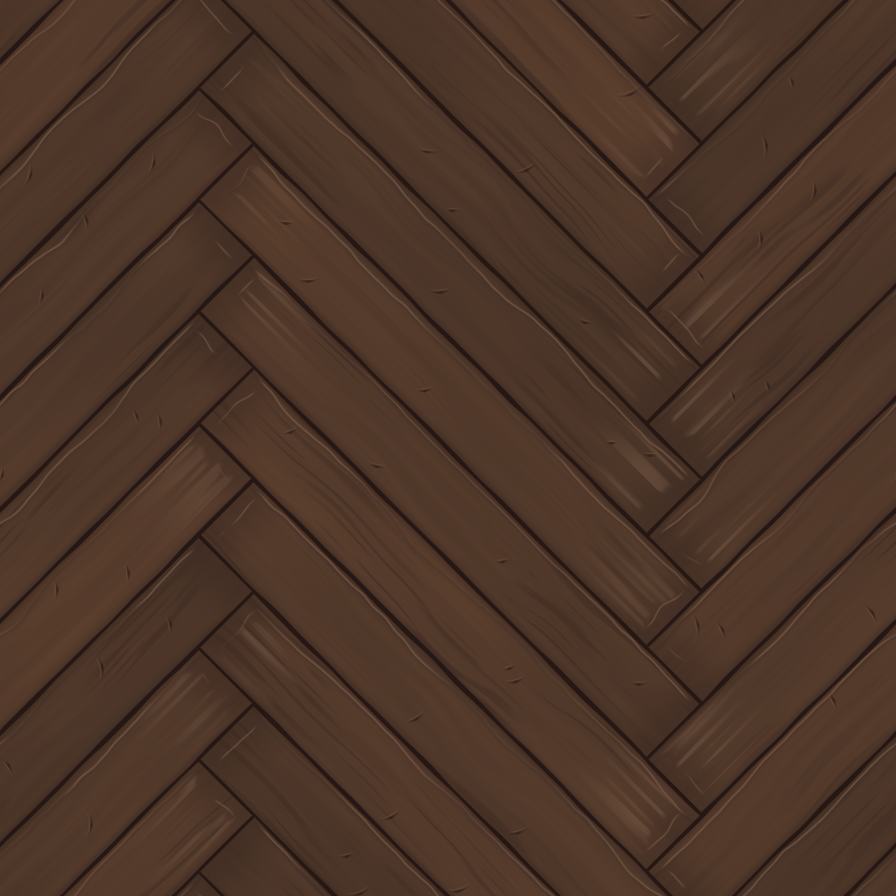
This texture is drawn by a WebGL 2 fragment shader. Its source:

```glsl
#version 300 es
precision highp float;

uniform vec2 u_resolution;
out vec4 fragColor;

const float ROWS = 8.0;          // zigzags down the canvas
const float PLANK_LENGTH = 8.0;  // in plank widths
const vec2 SEAM_ORIGIN = vec2(1.77, 0.22);

const vec3 WALNUT = vec3(0.292, 0.208, 0.158);
const vec3 CHESTNUT = vec3(0.350, 0.240, 0.175);
const vec3 SHADE = vec3(0.215, 0.145, 0.118);
const vec3 GROOVE = vec3(0.135, 0.082, 0.075);
const vec3 GLINT = vec3(0.490, 0.375, 0.295);

float hash(vec2 p) {
  return fract(sin(dot(p, vec2(127.1, 311.7))) * 43758.5453);
}

float noise(vec2 p) {
  vec2 i = floor(p), f = fract(p);
  f = f * f * (3.0 - 2.0 * f);
  return mix(mix(hash(i), hash(i + vec2(1.0, 0.0)), f.x),
             mix(hash(i + vec2(0.0, 1.0)), hash(i + 1.0), f.x), f.y);
}

float stroke(float d, float halfWidth, float soft) {
  return 1.0 - smoothstep(halfWidth - soft, halfWidth + soft, abs(d));
}

// Returns position along, position across (1 = upper edge), and plank id
vec3 herringbone(vec2 p) {
  vec2 diagonal = vec2(p.x + p.y, p.x - p.y);
  vec2 cell = floor(diagonal), f = fract(diagonal);
  float k = mod(cell.x + cell.y, 2.0 * PLANK_LENGTH);
  if (k < PLANK_LENGTH) return vec3(k + f.y, f.x, mod(cell.x, ROWS));
  return vec3(k - PLANK_LENGTH + f.x, 1.0 - f.y, mod(cell.y, ROWS) + ROWS);
}

vec3 woodColor(vec2 q, vec2 seed, float id) {
  float slope = (hash(vec2(id, 4.0)) - 0.5) * (q.x / PLANK_LENGTH - 0.5);
  float tone = 0.15 + 0.6 * hash(vec2(id, 2.0)) + 0.7 * slope;
  tone += 0.45 * (noise(q * vec2(0.5, 1.3) + seed) - 0.5);
  vec3 color = mix(WALNUT, CHESTNUT, clamp(tone, 0.0, 1.0));

  // Long grain, bent slightly around knots
  float bend = 0.16 * noise(q * vec2(0.9, 1.5) + seed + 31.0);
  vec2 g = vec2(q.x, q.y + bend);
  float fine = noise(g * vec2(0.9, 24.0) + seed);
  float broad = noise(g * vec2(0.45, 8.0) + seed + 9.0);
  float patches = smoothstep(0.45, 0.8, noise(q * vec2(0.6, 1.6) + seed + 57.0));
  color *= 1.0 + 0.05 * (fine - 0.5) + 0.07 * (broad - 0.5);
  return mix(color, SHADE, 0.4 * patches * smoothstep(0.52, 0.8, fine));
}

// Pale brushed streaks close to the plank ends
float endStreaks(vec2 q, float endDist, vec2 seed, float id) {
  float zone = smoothstep(0.2, 0.32, endDist + 0.2 * (noise(vec2(q.y * 9.0, id)) - 0.5));
  zone *= 1.0 - smoothstep(0.4, 1.7, endDist);
  float side = step(PLANK_LENGTH * 0.5, q.x);
  float amount = smoothstep(0.3, 0.9, hash(vec2(id, 11.0 + side)));
  float lines = smoothstep(0.5, 0.8, noise(q * vec2(0.8, 17.0) + seed + 73.0));
  return zone * amount * lines * smoothstep(0.08, 0.2, q.y) * smoothstep(0.05, 0.15, 1.0 - q.y);
}

// Slanted cuts: x = dark side, y = lit side
vec2 nicks(vec2 q, float id, float px) {
  vec2 result = vec2(0.0);
  for (float n = 0.0; n < 3.0; n++) {
    vec2 key = vec2(id + 0.5, n * 7.0 + 3.0);
    vec2 center = vec2(0.6 + 6.8 * hash(key), 0.15 + 0.75 * hash(key + 19.0));
    float angle = 0.5 + 0.9 * hash(key + 41.0);
    vec2 d = q - center;
    d = vec2(dot(d, vec2(cos(angle), sin(angle))), dot(d, vec2(-sin(angle), cos(angle))));
    float reach = 0.08 + 0.1 * hash(key + 67.0);
    float taper = max(0.0, 1.0 - abs(d.x) / reach);
    float curve = d.y - 1.5 * d.x * d.x;
    result.x = max(result.x, taper * stroke(curve, 0.018 * taper, px));
    result.y = max(result.y, taper * stroke(curve - 0.026, 0.009, px));
  }
  return result;
}

void main() {
  vec2 uv = gl_FragCoord.xy / u_resolution;
  float px = 1.0 * ROWS / min(u_resolution.x, u_resolution.y);
  vec3 plank = herringbone(uv * ROWS - SEAM_ORIGIN);
  vec2 q = plank.xy;
  float id = plank.z;
  vec2 seed = vec2(id * 17.3, id * 5.7);
  float endDist = min(q.x, PLANK_LENGTH - q.x);
  float sideDist = min(q.y, 1.0 - q.y);

  vec3 color = woodColor(q, seed, id);

  // Soft shade toward the ends and sides
  float endShade = 0.42 * (1.0 - smoothstep(0.0, 0.75, endDist));
  float sideShade = 0.5 * (1.0 - smoothstep(0.0, 0.13, sideDist));
  color = mix(color, SHADE, max(endShade, sideShade));
  color = mix(color, GLINT, 0.42 * endStreaks(q, endDist, seed, id));

  vec2 cut = nicks(q, id, px);
  color = mix(color, GLINT, 0.35 * cut.y);
  color = mix(color, GROOVE, 0.6 * cut.x);

  // Worn bevel glints along the upper edge and across the ends
  float wear = noise(vec2(q.x * 1.3, id * 9.1));
  float chips = noise(vec2(q.x * 5.0, id * 3.7));
  float bevel = 1.0 - q.y - 0.045 - 0.13 * wear * wear - 0.025 * chips;
  float broken = smoothstep(0.3, 0.65, noise(vec2(q.x * 0.8, id * 6.3 + 20.0)));
  float edgeGlint = stroke(bevel, 0.013, px) * (0.12 + 0.63 * broken);
  edgeGlint *= smoothstep(0.1, 0.3, endDist);
  float bevelShade = (1.0 - smoothstep(0.0, 0.07, bevel)) * step(0.0, bevel);
  color = mix(color, SHADE, 0.25 * bevelShade);
  float capLine = endDist - 0.16 - 0.08 * noise(vec2(q.y * 4.0, id * 8.0));
  float cap = stroke(capLine, 0.011, px) * smoothstep(0.12, 0.3, sideDist);
  cap *= smoothstep(0.45, 0.75, noise(vec2(q.y * 3.0, id * 4.0 + floor(q.x))));
  color = mix(color, GLINT, max(0.75 * edgeGlint, 0.5 * cap));

  // Uneven dark grooves between planks
  float groove = 0.014 + 0.022 * noise(vec2(q.x * 2.2, id * 7.0 + step(0.5, q.y) * 40.0));
  float gap = max(stroke(sideDist, groove, px), stroke(endDist, 0.02, px));
  color = mix(color, GROOVE, 0.92 * gap);

  fragColor = vec4(color, 1.0);
}
```
